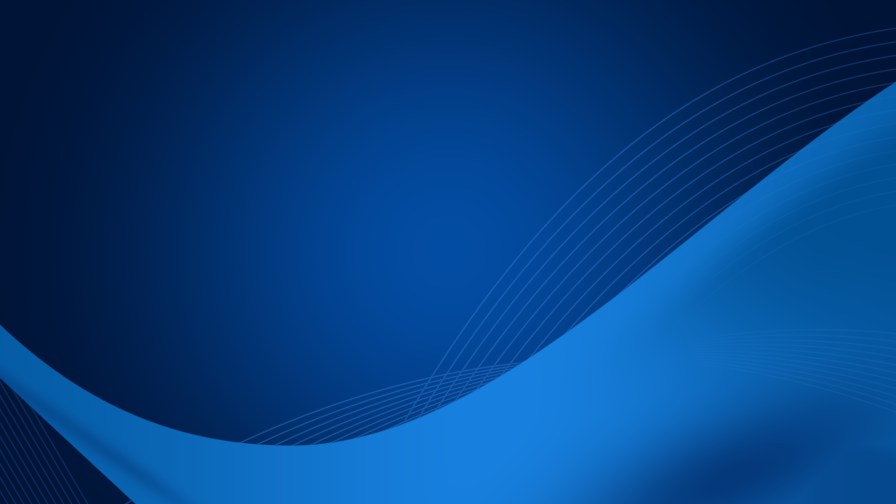
This background is drawn by a WebGL 1 fragment shader. Its source:

```glsl
precision highp float;
// A blue radial glow behind a broad, softly folded ribbon.
// Cubic curves bound the ribbon; thin line fans are repeats of one
// curve with a varying spacing, and the folds are smooth blends.

uniform vec2 u_resolution;

#define ASPECT 1.7778
#define GLOW_CENTER vec2(0.891, 0.5)
#define GLOW_RADIUS 0.92
#define LINE_HALF_WIDTH 0.0011
#define LINE_ALPHA 0.48
#define RIBBON_LINE_ALPHA 0.17
#define GLOW_COLOR vec3(0.01, 0.30, 0.64)
#define NAVY vec3(0.00, 0.08, 0.22)
#define BRIGHT_BLUE vec3(0.09, 0.50, 0.87)
#define TEAL_BLUE vec3(0.015, 0.35, 0.63)
#define FOLD_BLUE vec3(0.01, 0.20, 0.45)
#define LINE_COLOR vec3(0.22, 0.52, 0.86)

// Cubic from point a to point b with the given end slopes.
float cubicCurve(float x, vec2 a, vec2 b, float slopeA, float slopeB) {
  float w = b.x - a.x;
  float t = clamp((x - a.x) / w, 0.0, 1.0);
  float s = 1.0 - t;
  return a.y * s * s * (1.0 + 2.0 * t) + b.y * t * t * (3.0 - 2.0 * t)
       + w * t * s * (slopeA * s - slopeB * t);
}

float ribbonTop(float x) {
  vec2 low = vec2(0.579, 0.116);
  return x < low.x ? cubicCurve(x, vec2(0.0, 0.356), low, -0.95, 0.0)
                   : cubicCurve(x, low, vec2(ASPECT, 0.838), 0.0, 0.65);
}

float highCurve(float x) {
  return cubicCurve(x, vec2(0.8, 0.16), vec2(ASPECT, 0.944), 1.7, 0.15);
}

float lowArc(float x) {
  return 0.289 - 0.32 * (x - 1.2) * (x - 1.2);
}

// Lines stacked below a curve; drop is the depth beneath its first line.
float lineFan(float drop, float spacing, float slope, float count, float px) {
  float row = drop / spacing;
  float d = abs(fract(row + 0.5) - 0.5) * spacing / sqrt(1.0 + slope * slope);
  float inFan = step(-0.5, row) * step(row, count - 0.5);
  return inFan * (1.0 - smoothstep(LINE_HALF_WIDTH - px, LINE_HALF_WIDTH + px, d));
}

float softBlob(vec2 p, vec2 center, vec2 axis, vec2 size) {
  vec2 d = p - center;
  vec2 q = vec2(dot(d, axis), dot(d, vec2(-axis.y, axis.x))) / size;
  return exp(-dot(q, q));
}

vec3 ribbonColor(vec2 p, float depth) {
  float shine = (p.x - 0.98) / 0.62;
  vec3 color = mix(TEAL_BLUE, BRIGHT_BLUE, exp(-shine * shine));

  // Upper right fold, just beneath the lit rim.
  float fold = smoothstep(0.03, 0.15, depth) * smoothstep(1.0, 1.65, p.x);
  fold *= smoothstep(0.15, 0.55, p.y);
  color = mix(color, vec3(0.0, 0.30, 0.56), 0.85 * fold);

  // Shadow valley rising from the bottom, and the shade below the arc.
  float valley = softBlob(p, vec2(1.45, 0.05), normalize(vec2(1.0, 0.45)), vec2(0.36, 0.12));
  float underArc = smoothstep(0.0, 0.12, lowArc(p.x) - p.y) * smoothstep(1.2, 1.7, p.x);
  color = mix(color, FOLD_BLUE, max(0.9 * valley, 0.55 * underArc));

  // Narrow crease along the left tail.
  float crease = (p.y - 0.25 + 0.69 * p.x) / 0.022;
  float creaseFade = 1.0 - smoothstep(0.25, 0.5, p.x);
  return mix(color, FOLD_BLUE, 0.4 * creaseFade * exp(-crease * crease));
}

void main() {
  vec2 p = gl_FragCoord.xy / u_resolution * vec2(ASPECT, 1.0);
  float px = 1.0 / u_resolution.y;

  // Radial background.
  float glow = smoothstep(0.0, GLOW_RADIUS, distance(p, GLOW_CENTER));
  vec3 color = mix(GLOW_COLOR, NAVY, glow);

  // Ribbon coverage, with edge width corrected for slope.
  float top = ribbonTop(p.x);
  float topSlope = (ribbonTop(p.x + 0.002) - ribbonTop(p.x - 0.002)) / 0.004;
  float edge = px * sqrt(1.0 + topSlope * topSlope);
  float depth = top - p.y;
  float lower = p.y - 0.25 + 0.93 * p.x;
  float ribbon = smoothstep(-edge, edge, depth) * smoothstep(-1.3 * px, 1.3 * px, lower);
  color = mix(color, ribbonColor(p, depth), ribbon);

  // Tall fan sweeping to the upper right.
  float high = highCurve(p.x);
  float highSlope = (highCurve(p.x + 0.002) - highCurve(p.x - 0.002)) / 0.004;
  float highSpacing = mix(0.04, 0.027, smoothstep(0.8, ASPECT, p.x));
  float lines = lineFan(high - p.y, highSpacing, highSlope, 14.0, px);
  lines *= smoothstep(0.79, 0.81, p.x) * mix(1.0, 0.6, smoothstep(1.2, ASPECT, p.x));

  // Low fan, crossing itself at the crest of the arc.
  float spread = 0.027 * (1.2 - p.x);
  float side = spread < 0.0 ? -1.0 : 1.0;
  float lowLines = lineFan((lowArc(p.x) - p.y) * side, max(abs(spread), 0.002),
                           0.64 * (p.x - 1.2), 11.0, px);
  lines = max(lines, lowLines * smoothstep(0.002, 0.006, abs(spread)));

  // Steep fan in the lower left corner.
  float leftLines = lineFan(0.296 - 1.7 * p.x - p.y, 0.027, 1.7, 12.0, px);
  lines = max(lines, 0.5 * leftLines * (1.0 - ribbon) * step(p.x, 0.2));

  float inside = RIBBON_LINE_ALPHA * smoothstep(1.25, 1.6, p.x);
  color = mix(color, LINE_COLOR, lines * mix(LINE_ALPHA, inside, ribbon));
  gl_FragColor = vec4(color, 1.0);
}
```
